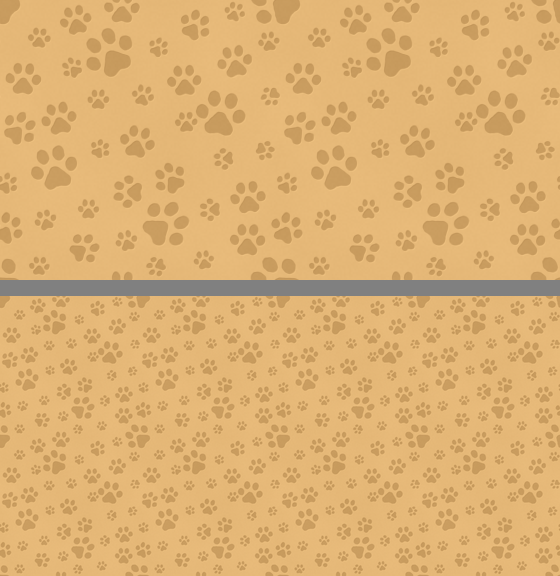
Top, the tile; bottom, the same tile 2 across and 2 down.
This pattern is drawn by a WebGL 1 fragment shader. Its source:

```glsl
precision highp float;
// Seamless tan pattern of scattered, softly pressed paw prints in three sizes.
uniform vec2 u_resolution;

const vec3 SAND = vec3(0.902, 0.724, 0.472);
const vec3 PRINT = vec3(0.787, 0.612, 0.372);
const vec2 TILES = vec2(2.0, 1.0);  // whole repeats across the canvas
const float PAWS = 40.0;            // prints per tile
const float LATTICE_STEP = 7.0;     // generator of the even, wrapping lattice

float hash(vec2 p) {
  vec3 q = fract(vec3(p.xyx) * vec3(0.1031, 0.1030, 0.0973));
  q += dot(q, q.yzx + 33.33);
  return fract((q.x + q.y) * q.z);
}

// Value noise that wraps after one tile
float wrapNoise(vec2 p, float period) {
  p *= period;
  vec2 i = floor(p), f = fract(p);
  f = f * f * (3.0 - 2.0 * f);
  vec2 a = mod(i + 0.5, period), b = mod(i + 1.5, period);
  return mix(mix(hash(a), hash(vec2(b.x, a.y)), f.x),
             mix(hash(vec2(a.x, b.y)), hash(b), f.x), f.y);
}

vec2 rotate(vec2 p, float angle) {
  float c = cos(angle), s = sin(angle);
  return vec2(c * p.x - s * p.y, s * p.x + c * p.y);
}

float smoothMin(float a, float b, float k) {
  float h = max(k - abs(a - b), 0.0) / k;
  return min(a, b) - h * h * k * 0.25;
}

float ellipse(vec2 p, vec2 radius) {
  return (length(p / radius) - 1.0) * min(radius.x, radius.y);
}

// Cone-like stroke whose radius grows from a to b
float taper(vec2 p, vec2 a, vec2 b, float ra, float rb) {
  vec2 ab = b - a;
  float t = clamp(dot(p - a, ab) / dot(ab, ab), 0.0, 1.0);
  return length(p - a - ab * t) - mix(ra, rb, t);
}

// Upright paw about one unit in radius
float paw(vec2 p) {
  p.x = abs(p.x);
  float pad = taper(p, vec2(0.0, -0.14), vec2(0.31, -0.55), 0.25, 0.26);
  pad = smoothMin(pad, length(p - vec2(0.0, -0.46)) - 0.27, 0.15);
  float outerToe = ellipse(rotate(p - vec2(0.74, 0.02), 0.35), vec2(0.25, 0.29));
  float innerToe = ellipse(rotate(p - vec2(0.34, 0.60), 0.12), vec2(0.25, 0.32));
  return min(pad, min(outerToe, innerToe));
}

// Distance to the nearest print, in tile units
float prints(vec2 p) {
  float d = 0.05;
  for (float k = 0.0; k < PAWS; k++) {
    // Every eighth print is large, three of eight medium, the rest small
    float kind = floor(mod(k + 0.5, 8.0));
    float size = 0.038, jitter = 0.052;
    if (kind == 0.0) { size = 0.090; jitter = 0.026; }
    if (kind == 1.0 || kind == 3.0 || kind == 4.0) { size = 0.060; jitter = 0.034; }
    size *= mix(0.92, 1.07, hash(vec2(k, 11.0)));

    vec2 shift = vec2(hash(vec2(k, 23.0)), hash(vec2(k, 37.0))) - 0.5;
    vec2 center = vec2(k, k * LATTICE_STEP) / PAWS + shift * jitter;
    vec2 q = (fract(p - center + 0.5) - 0.5) / size;
    if (dot(q, q) < 1.8) {
      // Mostly upright, now and then turned far over
      float lean = 2.0 * hash(vec2(k, 53.0)) - 1.0;
      q = rotate(q, lean * 0.5 + pow(abs(lean), 5.0) * sign(lean) * 1.7);
      d = min(d, paw(q) * size);
    }
  }
  return d;
}

float coverage(float d, float blur) {
  return 1.0 - smoothstep(-blur, blur, d);
}

void main() {
  vec2 p = gl_FragCoord.xy / u_resolution * TILES;
  float blur = max(0.8 / u_resolution.y, 0.0014);

  // Slightly uneven outlines
  float wobble = (wrapNoise(p, 90.0) - 0.5) * 0.0022;
  float d = prints(p) + wobble;
  float inside = coverage(d, blur);

  // Pressed relief: shaded upper left rim, lit lower right rim
  float lit = prints(p + vec2(-0.0022, 0.0032)) + wobble;
  float relief = coverage(lit, 0.003) - coverage(d, 0.003);

  // Broad mottling and fine grain
  float mottle = wrapNoise(p, 5.0) + 0.5 * wrapNoise(p + 0.37, 11.0) - 0.75;
  float grain = wrapNoise(p, 160.0) - 0.5;

  vec3 color = mix(SAND, PRINT, inside);
  color += relief * vec3(0.035, 0.035, 0.030);
  color += mottle * 0.016 + grain * 0.010;
  gl_FragColor = vec4(color, 1.0);
}
```
